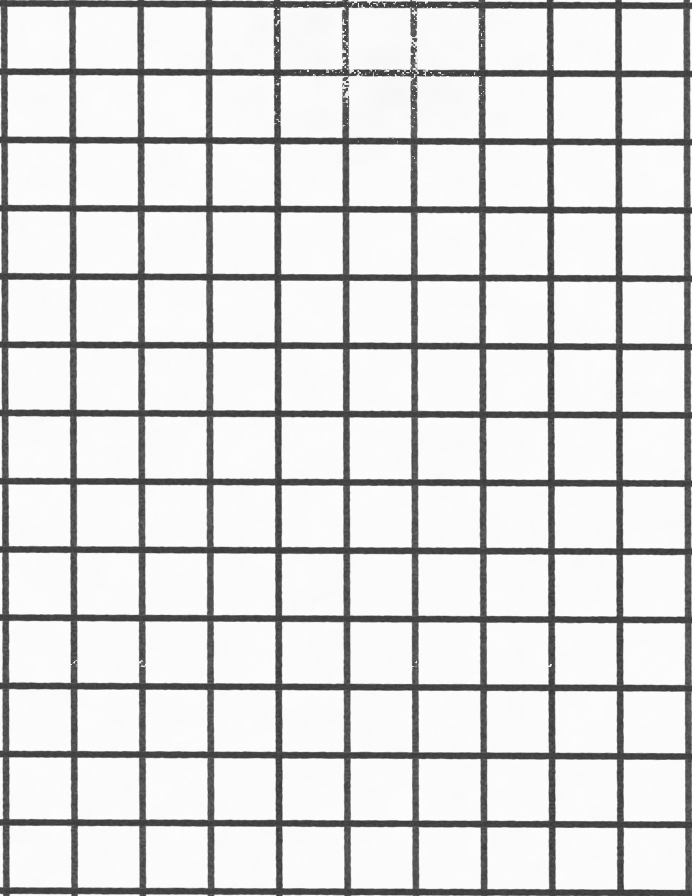
A Shadertoy shader for this pattern:

```glsl
// Lengths are fractions of the canvas height; y runs down from the top edge.
const float PITCH = 0.07617;                 // 10 cells across, 13 down
const vec2 FIRST_LINE = vec2(0.0047, 0.0038);
const vec2 SKEW = vec2(0.0024, 0.0035);      // slight lean of the ruled lines
const float HALF_WIDTH = 0.00362;
const float EDGE_WOBBLE = 0.0006;
const float MIN_SOFTNESS = 0.0010;
const float PAPER_TONE = 0.985;
const float ROW_TONE = 0.265;
const float COLUMN_TONE = 0.285;
const float COLUMN_SPREAD = 0.06;
const float GRAIN_SCALE = 480.0;
const float INK_GRAIN = 0.12;
const float PAPER_GRAIN = 0.016;
const vec2 WORN_CENTER = vec2(0.425, 0.055);
const vec2 WORN_SIZE = vec2(0.125, 0.095);
const float SCUFF_HEIGHT = 0.742;
const float SCUFF_SIZE = 0.005;

float hash(vec2 p) {
    return fract(sin(dot(p, vec2(127.1, 311.7))) * 43758.5453);
}

float noise(vec2 p) {
    vec2 cell = floor(p);
    vec2 f = fract(p);
    f = f * f * (3.0 - 2.0 * f);
    float low = mix(hash(cell), hash(cell + vec2(1.0, 0.0)), f.x);
    float high = mix(hash(cell + vec2(0.0, 1.0)), hash(cell + 1.0), f.x);
    return mix(low, high, f.y);
}

// Coverage of the nearest column line (x) and row line (y)
vec2 lineCoverage(vec2 grid, vec2 p, float softness) {
    vec2 dist = abs(fract(grid + 0.5) - 0.5) * PITCH;
    vec2 wobble = vec2(noise(p * 260.0), noise(p * 260.0 + 71.0)) - 0.5;
    dist += wobble * EDGE_WOBBLE;
    return 1.0 - smoothstep(-softness, softness, dist - HALF_WIDTH);
}

// Ink loss for columns (x) and rows (y)
vec2 inkLoss(vec2 p, vec2 index, float patchMask) {
    float fleck = noise(p * GRAIN_SCALE + 19.0);
    float clump = noise(p * 85.0 + 7.0);
    float columnWear = hash(vec2(index.x, 3.0));

    // Dense flecks in the worn area, sparse ones elsewhere
    float worn = patchMask * (0.25 + 0.55 * clump);
    vec2 amount = vec2(worn, worn * 0.75);
    amount.x += 0.10 * columnWear * clump;

    // Short scuff on some columns
    float offset = (p.y - SCUFF_HEIGHT) / SCUFF_SIZE;
    amount.x += 0.4 * exp(-offset * offset) * step(0.6, columnWear);

    vec2 threshold = 1.0 - amount;
    return smoothstep(threshold - 0.05, threshold + 0.2, vec2(fleck));
}

void mainImage(out vec4 fragColor, in vec2 fragCoord) {
    vec2 p = fragCoord / iResolution.y;
    p.y = 1.0 - p.y;

    vec2 grid = (p - FIRST_LINE - SKEW * p.yx) / PITCH;
    vec2 index = floor(grid + 0.5);
    float softness = max(0.75 / iResolution.y, MIN_SOFTNESS);

    vec2 wornOffset = (p - WORN_CENTER) / WORN_SIZE;
    float patchMask = exp(-dot(wornOffset, wornOffset));
    float grain = noise(p * GRAIN_SCALE) - 0.5;

    // Paper with faint mottling and a smudge in the worn area
    float mottle = noise(p * 45.0) + 0.5 * noise(p * 160.0) - 0.75;
    float tone = PAPER_TONE + PAPER_GRAIN * (0.5 * mottle + 0.4 * grain);
    tone -= 0.02 * patchMask * noise(p * vec2(18.0, 45.0));

    // Rows first, then the paler and grainier columns
    vec2 ink = lineCoverage(grid, p, softness);
    ink *= 1.0 - 0.9 * inkLoss(p, index, patchMask);
    float rowTone = ROW_TONE + 0.5 * INK_GRAIN * grain;
    float columnTone = COLUMN_TONE + COLUMN_SPREAD * hash(vec2(index.x, 8.0));
    columnTone += INK_GRAIN * grain + 0.03 * (noise(p * 60.0) - 0.5);

    tone = mix(tone, rowTone, ink.y);
    tone = mix(tone, min(tone, columnTone), ink.x);
    fragColor = vec4(vec3(clamp(tone, 0.0, 1.0)), 1.0);
}
```
